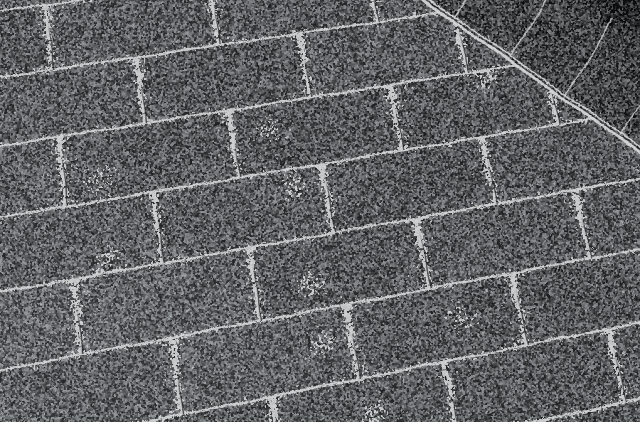
This texture is drawn by a Shadertoy shader. Its source:

```glsl
// Slanted running-bond stone paving with pale powdery joints, cut by a kerb and a ring of setts.

const vec2  PAVING_CENTER = vec2(0.522, 0.2956);   // a brick corner, in canvas widths
const vec2  COLUMN_STEP   = vec2(0.2604, 0.0463);  // one brick along a course
const vec2  ROW_STEP      = vec2(0.019, -0.1098);  // one course downward
const vec2  PERSPECTIVE   = vec2(0.026, -0.019);   // foreshortening per column and row
const vec2  BRICK_SIZE    = vec2(0.262, 0.112);
const float ROW_JOINT     = 0.0014;                // half width of a course joint
const float RAGGED        = 0.0034;
const vec2  KERB_START    = vec2(0.6615, 0.6589);
const vec2  KERB_DIR      = vec2(0.819, -0.574);
const float KERB_GAP      = 0.0065;
const float SETT_WIDTH    = 0.1055;
const float SETT_DEPTH    = 0.15;
const float GRAIN_SCALE   = 380.0;                 // grains across the canvas
const float GRAIN_SHARP   = 8.0;
const float GRAIN_CONTRAST = 0.44;
const float STONE_TONE    = 0.362;
const vec3  STONE_TINT    = vec3(0.975, 1.0, 1.015);
const vec3  POWDER_COLOR  = vec3(0.83, 0.84, 0.84);
const vec3  CRACK_COLOR   = vec3(0.15, 0.16, 0.16);

vec2 hash22(vec2 p) {
    vec3 a = fract(p.xyx * vec3(0.1031, 0.1030, 0.0973));
    a += dot(a, a.yzx + 33.33);
    return fract((a.xx + a.yz) * a.zy);
}

// Smoothly blended cellular noise with a random shade per cell
float grain(vec2 p) {
    vec2 cell = floor(p), f = fract(p);
    float shade = 0.0, total = 0.0;
    for (int j = -1; j <= 1; j++)
    for (int i = -1; i <= 1; i++) {
        vec2 o = vec2(i, j);
        vec2 d = o + hash22(cell + o) - f;
        float w = exp(-GRAIN_SHARP * dot(d, d));
        shade += w * hash22(cell + o + 57.0).x;
        total += w;
    }
    return shade / total;
}

float stroke(float dist, float halfWidth, float soft) {
    return 1.0 - smoothstep(halfWidth - soft, halfWidth + soft, abs(dist));
}

// Undo the perspective: canvas position to (column, row)
vec2 pavingCoord(vec2 p) {
    vec2 d = p - PAVING_CENTER;
    return inverse(mat2(COLUMN_STEP - PERSPECTIVE.x * d, ROW_STEP - PERSPECTIVE.y * d)) * d;
}

void mainImage(out vec4 fragColor, in vec2 fragCoord) {
    vec2 p = fragCoord / iResolution.x;
    float soft = max(0.0008, 0.7 / iResolution.x);
    float grit = grain(p * GRAIN_SCALE);
    float dust = grain(p * GRAIN_SCALE * 0.95 + 400.0);
    float rag = (dust - 0.5) * RAGGED;

    // Running bond: every other course shifts by half a brick
    vec2 q = pavingCoord(p);
    q.y += 0.006 * sin(q.x * 9.0 + floor(q.y + 0.5) * 2.0) + 0.004 * sin(q.x * 23.0);
    float row = floor(q.y), down = fract(q.y);
    float col = q.x + 0.5 * mod(row + 1.0, 2.0);
    vec2 brick = vec2(floor(col), row);
    vec2 joint = hash22(vec2(floor(col + 0.5), row) + 90.0);
    float rowDist = abs(fract(q.y + 0.5) - 0.5) * BRICK_SIZE.y;
    float colDist = (fract(col + 0.5) - 0.5) * BRICK_SIZE.x;
    colDist += 0.0007 * sin(down * 11.0 + joint.x * 6.0);

    // Powder density: stray flecks, joint edges, upright joints, worn patches
    float powder = 0.09 + 0.30 * exp(-rowDist / 0.004);
    float spread = mix(0.0064, 0.0036, down) * mix(0.85, 1.2, joint.y);
    float upright = (colDist + 0.001) / spread;
    powder += 0.66 * exp(-upright * upright) + 0.15 * exp(-abs(colDist) / 0.014);
    vec2 spot = hash22(brick + 31.0);
    vec2 toSpot = (vec2(fract(col), down) - mix(vec2(0.1), vec2(0.9), spot)) * BRICK_SIZE;
    float worn = step(0.55, hash22(brick + 12.0).y);
    powder += worn * 0.36 * exp(-dot(toSpot, toSpot) / 0.0004);

    float line = stroke(rowDist + rag, ROW_JOINT, soft);
    float crack = stroke(colDist - 0.0018 + rag * 0.2, 0.0011, soft);
    crack *= smoothstep(0.25, 0.7, down + 0.3 * (joint.x - 0.5));
    float tone = STONE_TONE + 0.03 * (hash22(brick + 7.0).x - 0.5);

    // Setts beyond the kerb, with slightly bowed joints
    vec2 k = p - KERB_START;
    float along = dot(k, KERB_DIR);
    float across = dot(k, vec2(-KERB_DIR.y, KERB_DIR.x));
    along += 0.0012 * sin(across * 60.0);
    across += 0.001 * sin(along * 31.0) + 0.0006 * sin(along * 77.0);
    float inRing = smoothstep(-soft, soft, across);
    float sett = (along + 0.4 * across * across - 0.056) / SETT_WIDTH;
    float settDist = (fract(sett + 0.5) - 0.5) * SETT_WIDTH;
    float settLine = stroke(settDist + rag * 0.5, 0.0012, soft);
    settLine *= 0.85 * (1.0 - smoothstep(SETT_DEPTH - 0.004, SETT_DEPTH, across));
    line = mix(line, settLine, inRing);
    crack *= 1.0 - inRing;
    powder = mix(powder, 0.07 + 0.15 * exp(-abs(across) / 0.01), inRing);
    tone = mix(tone, 0.30 - 0.12 * smoothstep(0.11, 0.18, across), inRing);

    // Kerb: twin pale ridges with a groove between them
    float ridges = max(stroke(across + rag * 0.5, 0.0022, soft),
                       stroke(across - KERB_GAP + rag * 0.6, 0.0013, soft));
    float groove = stroke(across - 0.5 * KERB_GAP, 0.0012, soft);

    // Shade the stone, then lay cracks and powder over it
    tone += 0.035 * (0.5 - p.x) - 0.04 * (p.y - 0.3);
    vec3 color = STONE_TINT * max(tone + GRAIN_CONTRAST * (grit - 0.5), 0.06);
    float fleck = smoothstep(1.0 - powder, 1.16 - powder, dust);
    color = mix(color, POWDER_COLOR, max(fleck * 0.9, line * 0.95));
    color = mix(color, CRACK_COLOR, max(crack * 0.75, groove * 0.4));
    color = mix(color, POWDER_COLOR, ridges * 0.95);
    fragColor = vec4(color + 0.04 * (grit - 0.5), 1.0);
}
```
